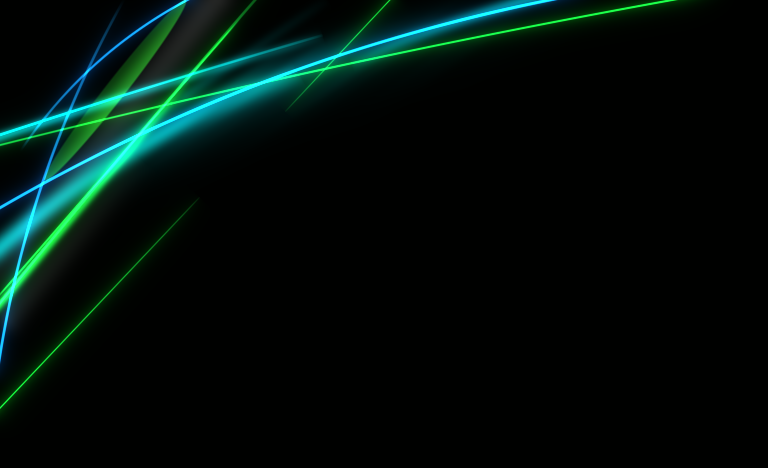
A Shadertoy shader for this background:

```glsl
// Neon light trails sweeping across the upper left corner of a black field.
// Each trail is a bowed segment: sharp beams get a core and a glow, soft bands
// a bell profile, and a streaked haze hangs around the longest blue arc.

#define GLOW_SIZE 0.014
#define GLOW_LEVEL 0.30
#define HAZE_LEVEL 0.30
#define HAZE_DEPTH 0.075
#define STREAK_SCALE 48.0
#define STREAK_ANGLE 0.62

const vec3 BLUE = vec3(0.10, 0.68, 1.00);
const vec3 TEAL = vec3(0.02, 0.74, 0.76);
const vec3 GREEN = vec3(0.12, 0.96, 0.30);
const vec3 LEAF = vec3(0.09, 0.46, 0.08);
const vec3 SMOKE = vec3(0.14);

float hash(float n) {
    return fract(sin(n * 127.1) * 43758.5453);
}

float noise(float x) {
    float i = floor(x), f = fract(x);
    return mix(hash(i), hash(i + 1.0), f * f * (3.0 - 2.0 * f));
}

// Position along (x, 0 to 1) and signed offset from (y) a bowed segment.
vec2 trail(vec2 p, vec2 a, vec2 b, float bow) {
    vec2 axis = b - a;
    float len = length(axis);
    axis /= len;
    vec2 q = p - a;
    float t = dot(q, axis) / len;
    float d = dot(q, vec2(-axis.y, axis.x)) - 4.0 * bow * t * (1.0 - t);
    return vec2(t, d);
}

// Brightness between the two ends, with soft caps beyond them.
float fade(float t, vec2 ends) {
    float caps = smoothstep(-0.1, 0.0, t) * (1.0 - smoothstep(1.0, 1.1, t));
    return caps * sqrt(mix(ends.x, ends.y, clamp(t, 0.0, 1.0)));
}

// Sharp core with a soft glow around it.
vec3 beam(vec2 p, vec2 a, vec2 b, float bow, float width, vec2 ends, vec3 tint) {
    vec2 c = trail(p, a, b, bow);
    float d = abs(c.y), aa = 0.8 / iResolution.y;
    float core = 1.0 - smoothstep(width - aa, width + aa, d);
    float glow = GLOW_LEVEL * exp(-d / GLOW_SIZE);
    return fade(c.x, ends) * (core * tint + glow * tint * tint);
}

// Wide soft stripe.
vec3 band(vec2 p, vec2 a, vec2 b, float bow, float width, vec2 ends, vec3 tint) {
    vec2 c = trail(p, a, b, bow);
    float r = c.y / width;
    return tint * fade(c.x, ends) * exp(-r * r);
}

// Pointed leaf, brighter toward its right edge.
vec3 blade(vec2 p, vec2 a, vec2 b, float width) {
    vec2 c = trail(p, a, b, 0.0);
    float t = clamp(c.x, 0.0, 1.0);
    float halfWidth = width * sqrt(t * (1.0 - t)) * 2.0;
    float aa = 1.2 / iResolution.y;
    float body = 1.0 - smoothstep(-aa, aa, abs(c.y) - halfWidth);
    body *= step(0.0, c.x) * step(c.x, 1.0);
    return LEAF * body * mix(0.45, 1.0, smoothstep(width, -width, c.y) * 0.0
        + 1.0 - smoothstep(-width, width, c.y));
}

// Streaked mist, deeper below the arc than above it.
vec3 haze(vec2 p, vec2 arc) {
    float depth = arc.y < 0.0 ? HAZE_DEPTH : 0.55 * HAZE_DEPTH;
    float r = arc.y / depth;
    float span = smoothstep(0.05, 0.35, arc.x) * (1.0 - smoothstep(0.5, 1.05, arc.x));
    float across = dot(p, vec2(-sin(STREAK_ANGLE), cos(STREAK_ANGLE)));
    float streaks = mix(0.45, 1.15, noise(across * STREAK_SCALE));
    return TEAL * HAZE_LEVEL * span * streaks * exp(-r * r);
}

void mainImage(out vec4 fragColor, in vec2 fragCoord) {
    vec2 p = fragCoord / iResolution.y;
    vec2 arcStart = vec2(0.0, 0.556), arcEnd = vec2(1.175, 1.0);
    float arcBow = 0.052;

    // Smoke, mist and leaf
    vec3 col = vec3(0.0, 0.004, 0.0);
    col += band(p, vec2(0.0, 0.42), vec2(0.46, 1.0), 0.0, 0.035, vec2(0.2, 1.0), SMOKE);
    col += band(p, vec2(0.02, 0.32), vec2(0.30, 0.66), 0.0, 0.03, vec2(0.4, 0.0), SMOKE);
    col += haze(p, trail(p, arcStart, arcEnd, arcBow));
    col += blade(p, vec2(0.096, 0.615), vec2(0.397, 1.0), 0.021);

    // Soft coloured bands
    col += band(p, vec2(0.0, 0.47), vec2(0.64, 0.84), 0.038, 0.022, vec2(0.85, 0.0), TEAL);
    col += band(p, vec2(0.0, 0.707), vec2(0.69, 0.922), 0.003, 0.011, vec2(0.5, 0.0), TEAL);
    col += band(p, vec2(0.75, 0.865), vec2(1.16, 1.01), 0.008, 0.014, vec2(0.0, 0.4), TEAL);
    col += band(p, vec2(0.40, 0.80), vec2(0.70, 1.0), 0.0, 0.012, vec2(0.02, 0.0), TEAL);
    col += band(p, vec2(0.0, 0.35), vec2(0.40, 0.825), 0.0, 0.009, vec2(0.6, 0.0), GREEN);

    // Blue beams
    col += beam(p, arcStart, arcEnd, arcBow, 0.0030, vec2(1.0), BLUE);
    col += beam(p, vec2(0.0, 0.712), vec2(0.69, 0.925), 0.003, 0.0026, vec2(0.8, 0.0), TEAL);
    col += beam(p, vec2(0.068, 0.712), vec2(0.40, 1.0), 0.025, 0.0024, vec2(0.1, 1.0), BLUE);
    col += beam(p, vec2(0.0, 0.241), vec2(0.233, 0.942), 0.030, 0.0028, vec2(1.0, 0.05), BLUE);

    // Green beams
    col += beam(p, vec2(0.0, 0.690), vec2(1.436, 1.0), 0.0125, 0.0020, vec2(0.4, 1.0), GREEN);
    col += beam(p, vec2(0.0, 0.353), vec2(0.545, 1.0), 0.004, 0.0028, vec2(1.0, 0.08), GREEN);
    col += beam(p, vec2(0.021, 0.395), vec2(0.474, 0.915), 0.0, 0.0018, vec2(0.6, 0.3), GREEN);
    col += beam(p, vec2(0.0, 0.128), vec2(0.427, 0.579), 0.0, 0.0012, vec2(0.9, 0.0), GREEN);
    col += beam(p, vec2(0.609, 0.761), vec2(0.833, 1.0), 0.0, 0.0011, vec2(0.0, 0.6), GREEN);

    fragColor = vec4(min(col, 1.0), 1.0);
}
```
